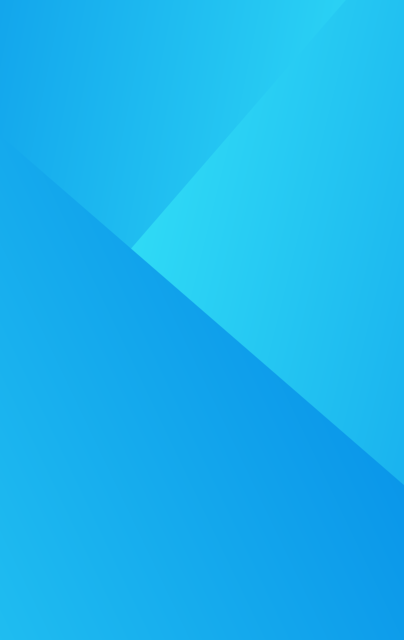
This background is drawn by a Shadertoy shader. Its source:

```glsl
const vec3 DEEP_BLUE = vec3(0.040, 0.590, 0.915);
const vec3 BRIGHT_CYAN = vec3(0.185, 0.855, 0.963);

// Brightness that changes linearly away from an anchor point
float linearShade(vec2 uv, vec2 anchor, float base, vec2 slope) {
    return base + dot(uv - anchor, slope);
}

// Signed distance to the line a-b, positive on its left side
float lineSide(vec2 p, vec2 a, vec2 b) {
    vec2 along = normalize(b - a);
    return dot(p - a, vec2(-along.y, along.x));
}

// Antialiased coverage of the positive side
float coverage(float side, float pixel) {
    return smoothstep(-0.75 * pixel, 0.75 * pixel, side);
}

void mainImage(out vec4 fragColor, in vec2 fragCoord) {
    vec2 uv = fragCoord / iResolution.xy;
    vec2 aspect = vec2(iResolution.x / iResolution.y, 1.0);
    float pixel = 1.0 / iResolution.y;

    // Fold lines
    vec2 foldLeft = vec2(0.0, 0.789);
    vec2 foldRight = vec2(1.0, 0.242);
    vec2 junction = vec2(0.325, 0.612);
    vec2 foldTop = vec2(0.856, 1.0);

    // Gradient of each sheet
    float upperLeft = linearShade(uv, vec2(0.0, 1.0), 0.226, vec2(0.75, -0.238));
    float upperRight = linearShade(uv, junction, 1.0, vec2(-0.712, 0.28));
    float lower = linearShade(uv, vec2(0.0), 0.566, vec2(-0.478, -0.362));

    // Layer the sheets
    float leftSide = lineSide(uv * aspect, junction * aspect, foldTop * aspect);
    float topSide = lineSide(uv * aspect, foldLeft * aspect, foldRight * aspect);
    float upper = mix(upperRight, upperLeft, coverage(leftSide, pixel));
    float shade = mix(lower, upper, coverage(topSide, pixel));

    fragColor = vec4(mix(DEEP_BLUE, BRIGHT_CYAN, clamp(shade, 0.0, 1.0)), 1.0);
}
```
